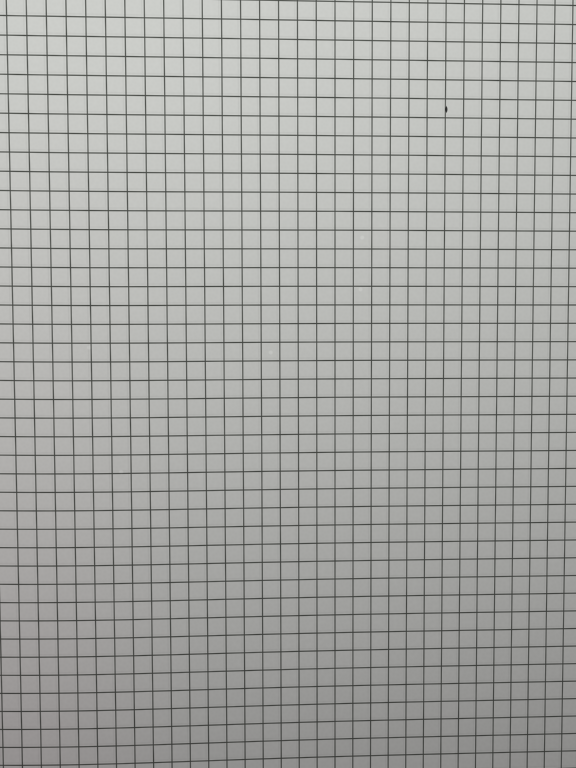
This pattern is drawn by a Shadertoy shader. Its source:

```glsl
// Squared paper seen at a slight angle: about 31 columns by 41 rows of thin
// grey rules, gently bent by a quadratic warp, on paper that darkens downward.
// Rules are box-filtered distances; cellular noise adds wear and flecks.

#define ANCHOR vec2(0.5816, 0.5295)   // a grid crossing, in canvas widths
#define PITCH vec2(0.03203, 0.0329)   // cell size at the anchor column / left edge
#define BEND vec2(0.0018, 0.0012)     // change of pitch across the sheet
#define RULE_WIDTH 0.062              // in cells
#define RULE_TINT vec3(0.36, 0.37, 0.355)
#define GHOST_SHIFT 0.14              // show-through offset, in cells
#define GHOST_DEPTH 0.03
#define PAPER_TOP vec3(0.795, 0.802, 0.786)
#define PAPER_BOTTOM vec3(0.562, 0.560, 0.554)
#define WEAR 0.16
#define GRAIN 0.012

float hash(vec2 p) {
    vec3 q = fract(vec3(p.xyx) * 0.1031);
    q += dot(q, q.yzx + 33.33);
    return fract((q.x + q.y) * q.z);
}

// Distance to the nearest scattered point, plus that point's random value
vec2 cellular(vec2 p) {
    vec2 cell = floor(p);
    vec2 nearest = vec2(9.0, 0.0);
    for (int j = -1; j <= 1; j++) {
        for (int i = -1; i <= 1; i++) {
            vec2 c = cell + vec2(i, j);
            vec2 point = c + vec2(hash(c), hash(c + 71.7));
            float d = length(p - point);
            if (d < nearest.x) nearest = vec2(d, hash(c + 19.3));
        }
    }
    return nearest;
}

// Sheet position (y down) to grid units, with integers on the rules
vec2 gridCoords(vec2 p) {
    float taper = 1.015 - 0.0375 * p.y;
    vec2 pitch = vec2(PITCH.x * taper, PITCH.y - 0.00104 * p.x);
    float bow = 0.0035 * p.y * sin(6.2832 * p.x) * exp(-3.0 * p.x);
    vec2 d = (p - ANCHOR - vec2(0.0, bow)) / pitch;
    return d + BEND * d * d;
}

// Share of the pixel covered by rules, for each axis
vec2 ruleCoverage(vec2 g, vec2 pixel, float width) {
    vec2 d = abs(fract(g + 0.5) - 0.5);
    vec2 soft = pixel * 1.15;
    return clamp((0.5 * width + 0.5 * soft - d) / soft, vec2(0.0), min(vec2(1.0), width / soft));
}

void mainImage(out vec4 fragColor, in vec2 fragCoord) {
    vec2 uv = fragCoord / iResolution.xy;
    vec2 sheet = vec2(uv.x, (1.0 - uv.y) * 4.0 / 3.0);
    vec2 grid = gridCoords(sheet);
    vec2 pixel = fwidth(grid);

    // Paper: soft falloff of light, a warmer lower left and fine grain
    float down = 1.0 - uv.y;
    vec3 color = mix(PAPER_TOP, PAPER_BOTTOM, pow(down, 1.4));
    color *= 1.0 + 0.012 * sin(3.1 * uv.x + 0.5) - 0.025 * uv.x * uv.x;
    color += vec3(0.012, 0.0, 0.004) * down * (1.0 - smoothstep(0.0, 0.4, uv.x));
    color += GRAIN * (cellular(sheet * 150.0).x - 0.5);

    // Faint rules showing through from the reverse side
    vec2 ghost = ruleCoverage(grid + GHOST_SHIFT, pixel, RULE_WIDTH);
    color *= 1.0 - GHOST_DEPTH * max(ghost.x, ghost.y);

    // Printed rules, unevenly inked; rows a little stronger than columns
    float ink = 1.0 - WEAR * cellular(sheet * 24.0).x;
    vec2 rules = ruleCoverage(grid, pixel, RULE_WIDTH) * vec2(0.94, 1.0) * ink;
    float cover = 1.0 - (1.0 - rules.x) * (1.0 - rules.y);
    color = mix(color, color * RULE_TINT, cover);

    // Sparse pale flecks and one small ink spot
    vec2 fleck = cellular(sheet * 12.0);
    float fleckMask = step(0.94, fleck.y) * (1.0 - smoothstep(0.02, 0.06, fleck.x));
    color += 0.04 * fleckMask;
    float spot = length((sheet - vec2(0.775, 0.19)) * vec2(1.0, 0.35));
    float edge = 0.5 / iResolution.x;
    color *= 1.0 - 0.75 * (1.0 - smoothstep(0.0018 - edge, 0.0018 + edge, spot));

    fragColor = vec4(clamp(color, 0.0, 1.0), 1.0);
}
```
